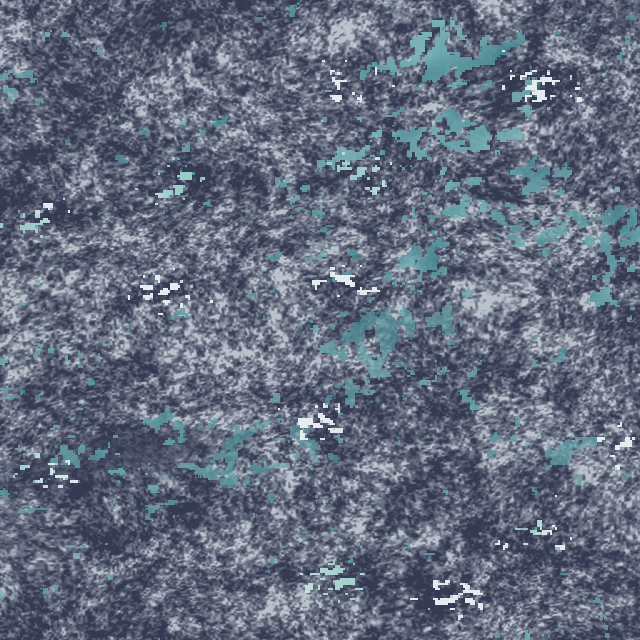
Give the GLSL for this texture, as a three.js fragment shader.

```glsl
varying vec2 vUv;

float hash(vec2 c) {
  vec3 h = fract(c.xyx * 0.1031);
  h += dot(h, h.yzx + 33.33);
  return fract((h.x + h.y) * h.z);
}

// Smooth value noise, -0.5 to 0.5
float noise(vec2 p) {
  vec2 cell = floor(p), f = fract(p);
  f = f * f * (3.0 - 2.0 * f);
  float low = mix(hash(cell), hash(cell + vec2(1.0, 0.0)), f.x);
  float high = mix(hash(cell + vec2(0.0, 1.0)), hash(cell + 1.0), f.x);
  return mix(low, high, f.y) - 0.5;
}

// Faint broad clouds under increasingly strong fine grain
float stoneGrain(vec2 p) {
  float sum = 0.0, amp = 0.92, freq = 5.0;
  for (int i = 0; i < 7; i++) {
    sum += amp * noise(p * freq + 17.3 * float(i));
    freq *= 2.0;
    amp *= 1.19;
  }
  return sum;
}

// Cellular falloff around sparse, jittered cluster centres
float clusters(vec2 p) {
  vec2 cell = floor(p);
  float nearest = 9.0;
  for (int y = -1; y <= 1; y++) {
    for (int x = -1; x <= 1; x++) {
      vec2 c = cell + vec2(x, y);
      vec2 centre = c + 0.15 + 0.7 * vec2(hash(c + 7.1), hash(c + 23.7));
      float skip = step(hash(c + 51.3), 0.42);
      nearest = min(nearest, length((p - centre) * vec2(0.8, 1.5)) + 9.0 * skip);
    }
  }
  return max(1.0 - nearest / 0.38, 0.0);
}

vec2 along(vec2 p) {
  return mat2(0.98, -0.2, 0.2, 0.98) * p * vec2(0.8, 1.0);
}

void main() {
  vec2 warp = 0.03 * vec2(noise(vUv * 7.0), noise(vUv * 7.0 + 31.0));
  vec2 p = along(vUv + warp);

  // Flecks sit on a coarse mineral grid
  vec2 chip = (floor(vUv * 256.0) + 0.5) / 256.0;
  vec2 vein = along(chip + warp);
  float glint = clusters(chip * 5.0 + warp);

  // Stone tone with smooth hollows and thin cracks
  float tone = stoneGrain(p);
  float hollow = smoothstep(0.24, 0.42, noise(p * vec2(4.0, 8.0) + 17.0));
  tone = mix(tone, tone * 0.5 - 0.8, hollow);
  float fissure = abs(noise(p * vec2(4.0, 7.0) + 63.0) + 0.2 * noise(p * 24.0));
  float gate = smoothstep(0.1, 0.3, noise(p * 5.0 + 91.0));
  tone -= 0.9 * gate * (1.0 - smoothstep(0.0, 0.03, fissure));
  tone -= 0.5 * glint;

  float light = clamp((0.36 * exp(0.36 * tone) - 0.26) / 0.36, -0.14, 1.3);
  vec3 colour = mix(vec3(0.26, 0.28, 0.37), vec3(0.62, 0.65, 0.70), light);

  // Teal veins broken into ragged flecks
  float teal = 0.7 * noise(vein * vec2(3.0, 4.0) + 57.0) + 0.6 * noise(vein * vec2(7.0, 11.0) + 41.0)
    + 0.7 * noise(vein * vec2(22.0, 34.0)) + 0.8 * noise(vein * 75.0 + 3.0)
    + 0.6 * noise(vein * 135.0 + 19.0);
  vec3 tealColour = mix(vec3(0.28, 0.54, 0.58), vec3(0.50, 0.73, 0.74),
    noise(vein * 30.0 + 13.0) + 0.5);
  float tealCover = 0.82 + 0.36 * noise(vein * 9.0 + 77.0);
  colour = mix(colour, tealColour, tealCover * smoothstep(0.50, 0.53, teal));

  // Bright chips, some tinted, inside the clusters
  float speck = noise(chip * vec2(85.0, 125.0)) + 0.6 * noise(chip * vec2(140.0, 200.0) + 9.0);
  float tint = smoothstep(0.05, 0.4, noise(chip * 11.0 + 29.0));
  vec3 chipColour = mix(vec3(0.89, 0.93, 0.94), vec3(0.60, 0.80, 0.79), tint);
  colour = mix(colour, chipColour, smoothstep(0.70, 0.75, speck + 0.75 * glint));

  gl_FragColor = vec4(colour, 1.0);
}
```
